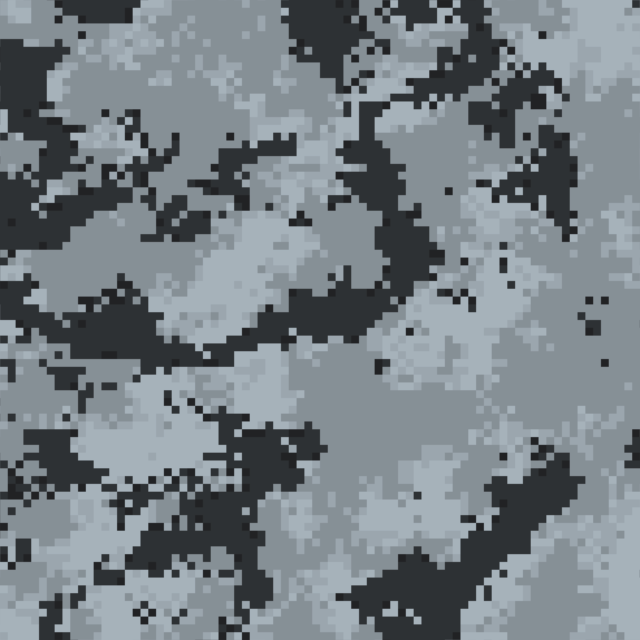
This pattern is drawn by a Shadertoy shader. Its source:

```glsl
const float CELLS = 82.0;
const float EDGE_SOFTNESS = 0.11;

const vec3 BLACK    = vec3(0.13, 0.135, 0.143);
const vec3 CHARCOAL = vec3(0.178, 0.192, 0.202);
const vec3 SLATE    = vec3(0.526, 0.563, 0.588);
const vec3 ASH      = vec3(0.607, 0.650, 0.681);
const vec3 MIST     = vec3(0.650, 0.698, 0.731);

float hash(vec2 p) {
    return fract(sin(dot(p, vec2(127.1, 311.7))) * 43758.5453);
}

float valueNoise(vec2 p) {
    vec2 i = floor(p);
    vec2 f = fract(p);
    vec2 s = f * f * (3.0 - 2.0 * f);
    float low = mix(hash(i), hash(i + vec2(1, 0)), s.x);
    float high = mix(hash(i + vec2(0, 1)), hash(i + vec2(1, 1)), s.x);
    return mix(low, high, s.y);
}

float fbm(vec2 p) {
    return 0.6 * valueNoise(p)
         + 0.25 * valueNoise(p * 2.1 + 17.3)
         + 0.15 * valueNoise(p * 4.7 + 41.9);
}

vec2 rotate(vec2 p, float angle) {
    float c = cos(angle), s = sin(angle);
    return vec2(c * p.x + s * p.y, c * p.y - s * p.x);
}

// Signed noise of two sizes that breaks up borders into chunks of cells
float ragged(vec2 p, float seed) {
    return 0.6 * (valueNoise(p * 18.0 + seed) - 0.5)
         + 0.4 * (valueNoise(p * 36.0 + seed) - 0.5);
}

// Random offset per cell: mostly small, now and then a stray speck
float speckle(vec2 cell, float seed) {
    float r = hash(cell + seed) - 0.5;
    return 0.03 * r + 0.75 * r * r * r;
}

// Positive inside the branching dark bands, which lean up to the right
float darkField(vec2 p, vec2 cell) {
    vec2 q = rotate(p, 0.35) * vec2(5.4, 7.4);
    float ridge = abs(valueNoise(q + 5.2) - 0.5);
    float width = 0.6 * (fbm(p * 6.5 + 31.7) - 0.345);
    return width - ridge + 0.48 * ragged(p, 8.4) + speckle(cell, 3.0);
}

// Height of the pale patches with broken borders
float paleField(vec2 p, vec2 cell) {
    float patches = fbm(rotate(p, 0.5) * vec2(7.4, 8.8) + 63.1);
    return patches + 0.55 * ragged(p, 12.6) + 1.6 * speckle(cell, 91.0);
}

vec3 cellColor(vec2 cell) {
    vec2 p = (cell + 0.5) / CELLS;
    float dark = darkField(p, cell);
    if (dark > 0.0) return dark < 0.018 ? BLACK : CHARCOAL;
    float pale = paleField(p, cell);
    return pale > 0.585 ? MIST : pale > 0.503 ? ASH : SLATE;
}

void mainImage(out vec4 fragColor, in vec2 fragCoord) {
    vec2 grid = fragCoord / iResolution.y * CELLS - 0.5;
    vec2 cell = floor(grid);

    // Blend neighbouring cells across a narrow seam
    float seam = max(EDGE_SOFTNESS, 0.5 * CELLS / iResolution.y);
    vec2 t = smoothstep(0.5 - seam, 0.5 + seam, fract(grid));
    vec3 bottom = mix(cellColor(cell), cellColor(cell + vec2(1, 0)), t.x);
    vec3 top = mix(cellColor(cell + vec2(0, 1)), cellColor(cell + vec2(1, 1)), t.x);
    fragColor = vec4(mix(bottom, top, t.y), 1.0);
}
```
